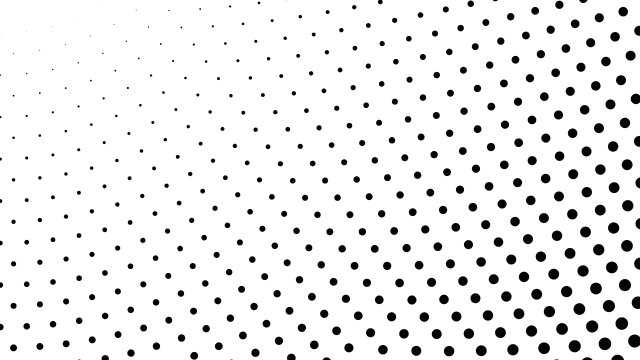
This pattern is drawn by a WebGL 2 fragment shader. Its source:

```glsl
#version 300 es
precision highp float;
// Halftone of black dots on concentric rings, growing away from an off-canvas center.

uniform vec2 u_resolution;
out vec4 fragColor;

const float TAU = 6.2831853;
const vec2 RING_CENTER = vec2(0.001, 1.4912);  // in canvas heights
const float RING_GAP = 0.05832;
const float DOTS_PER_RING_STEP = 5.0;          // ring k carries 5k dots
const float FIRST_RING = 9.2;                  // dots vanish inside this ring
const float RADIUS_GROWTH = 0.000604;
const vec3 PAPER = vec3(1.0);
const vec3 INK = vec3(0.012);

// Point at a clockwise angle measured from straight up.
vec2 polarPoint(float radius, float angle) {
    return radius * vec2(sin(angle), cos(angle));
}

// Index of the ring closest to an offset from the center.
float nearestRing(vec2 offset, float gap) {
    return max(round(length(offset) / gap), 1.0);
}

// Center of the closest dot on the given ring.
vec2 nearestDot(vec2 offset, float ring, float gap) {
    float angleStep = TAU / (DOTS_PER_RING_STEP * ring);
    float index = round(atan(offset.x, offset.y) / angleStep);
    return polarPoint(ring * gap, index * angleStep);
}

float dotRadius(float ring) {
    return max(ring - FIRST_RING, 0.0) * RADIUS_GROWTH;
}

// Antialiased disc; dots thinner than a pixel fade out.
float discCoverage(float dist, float radius, float pixel) {
    float edge = clamp(0.5 + (radius - dist) / pixel, 0.0, 1.0);
    return edge * clamp(2.0 * radius / pixel, 0.0, 1.0);
}

void main() {
    float pixel = 1.0 / u_resolution.y;
    vec2 offset = gl_FragCoord.xy * pixel - RING_CENTER;

    // Locate the closest dot
    float ring = nearestRing(offset, RING_GAP);
    float dist = distance(offset, nearestDot(offset, ring, RING_GAP));

    // Ink it on the paper
    float ink = discCoverage(dist, dotRadius(ring), pixel);
    fragColor = vec4(mix(PAPER, INK, ink), 1.0);
}
```
